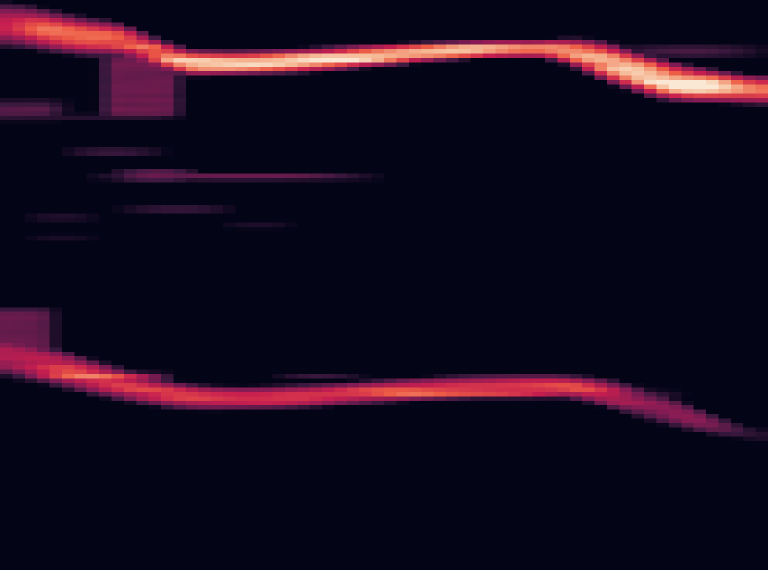
This background is drawn by a WebGL 1 fragment shader. Its source:

```glsl
precision highp float;
// A heat map of coarse cells: two glowing ribbons wander across near-black navy,
// with hazy patches and thin streaks at the left. Each cell samples an intensity
// field made of curves, boxes and streaks, then maps it through a colour ramp.

uniform vec2 u_resolution;

const vec2 GRID = vec2(62.0, 128.0);   // columns, rows
const vec2 SPAN = vec2(768.0, 568.0);  // field units across the canvas, y down

vec2 hashGradient(vec2 cell) {
  float angle = 6.2832 * fract(sin(dot(cell, vec2(127.1, 311.7))) * 4375.85);
  return vec2(cos(angle), sin(angle));
}

float gradientNoise(vec2 p) {
  vec2 i = floor(p), f = fract(p);
  vec2 u = f * f * (3.0 - 2.0 * f);
  vec2 e = vec2(1.0, 0.0);
  float a = dot(hashGradient(i), f);
  float b = dot(hashGradient(i + e.xy), f - e.xy);
  float c = dot(hashGradient(i + e.yx), f - e.yx);
  float d = dot(hashGradient(i + e.xx), f - e.xx);
  return mix(mix(a, b, u.x), mix(c, d, u.x), u.y);
}

// Dark navy through plum, crimson and coral to cream
vec3 heatColor(float v) {
  vec3 c = vec3(0.01, 0.015, 0.085);
  c = mix(c, vec3(0.24, 0.10, 0.25), clamp(v / 0.2, 0.0, 1.0));
  c = mix(c, vec3(0.51, 0.11, 0.33), clamp((v - 0.2) / 0.2, 0.0, 1.0));
  c = mix(c, vec3(0.78, 0.12, 0.31), clamp((v - 0.4) / 0.2, 0.0, 1.0));
  c = mix(c, vec3(0.93, 0.36, 0.27), clamp((v - 0.6) / 0.15, 0.0, 1.0));
  c = mix(c, vec3(0.96, 0.72, 0.58), clamp((v - 0.75) / 0.15, 0.0, 1.0));
  return mix(c, vec3(0.98, 0.91, 0.83), clamp((v - 0.9) / 0.1, 0.0, 1.0));
}

// Parabolic falloff from 1 at the centre to 0 at the given half width
float falloff(float distance, float halfWidth) {
  float t = distance / halfWidth;
  return max(1.0 - t * t, 0.0);
}

float streak(vec2 p, vec2 center, vec2 halfSize, float peak) {
  vec2 d = p - center;
  return peak * falloff(d.x, halfSize.x) * falloff(d.y, halfSize.y);
}

// Box with separately softened sides
float haze(vec2 p, vec2 low, vec2 high, vec2 soft) {
  vec2 inside = smoothstep(low - soft, low + soft, p)
              * (1.0 - smoothstep(high - soft, high + soft, p));
  return inside.x * inside.y;
}

float upperRibbon(vec2 p) {
  float x = p.x;
  float center = 25.0 + 13.0 * smoothstep(0.0, 110.0, x)
    + 25.0 * smoothstep(100.0, 200.0, x) - 14.0 * smoothstep(220.0, 520.0, x)
    + 35.0 * smoothstep(540.0, 700.0, x) + 6.0 * smoothstep(680.0, 768.0, x);
  float width = 24.0 - 10.0 * smoothstep(0.0, 250.0, x)
    - 4.0 * smoothstep(300.0, 500.0, x) + 13.0 * smoothstep(530.0, 620.0, x)
    - 7.0 * smoothstep(640.0, 760.0, x);
  float peak = 0.6 + 0.17 * smoothstep(0.0, 50.0, x)
    + 0.17 * smoothstep(130.0, 210.0, x) - 0.08 * smoothstep(440.0, 540.0, x)
    + 0.14 * smoothstep(560.0, 670.0, x) - 0.2 * smoothstep(700.0, 768.0, x);
  return peak * falloff(p.y - center, width);
}

float lowerRibbon(vec2 p) {
  float x = p.x;
  float center = 348.0 + 49.0 * smoothstep(-60.0, 220.0, x)
    - 12.0 * smoothstep(220.0, 520.0, x) + 50.0 * smoothstep(550.0, 790.0, x);
  float width = 22.0 - 9.0 * smoothstep(0.0, 260.0, x)
    + 4.0 * smoothstep(560.0, 630.0, x) - 10.0 * smoothstep(650.0, 768.0, x);
  float peak = 0.55 + 0.13 * smoothstep(0.0, 80.0, x)
    - 0.25 * smoothstep(570.0, 660.0, x) - 0.32 * smoothstep(690.0, 768.0, x);
  return peak * falloff(p.y - center, width);
}

float intensity(vec2 p) {
  float v = max(upperRibbon(p), lowerRibbon(p));
  // Hazy patches below the upper ribbon and above the lower one
  v = max(v, 0.34 * haze(p, vec2(104.0, 55.0), vec2(178.0, 116.0), vec2(14.0, 5.0)));
  v = max(v, 0.28 * haze(p, vec2(-40.0, 102.0), vec2(60.0, 117.0), vec2(20.0, 8.0)));
  v = max(v, 0.20 * haze(p, vec2(-20.0, 114.0), vec2(170.0, 118.0), vec2(15.0, 2.0)));
  v = max(v, 0.32 * haze(p, vec2(-40.0, 308.0), vec2(52.0, 360.0), vec2(14.0, 4.0)));
  // Bright lines along the lower ribbon, faint side branches
  v = max(v, streak(p, vec2(430.0, 392.7), vec2(260.0, 5.0), 0.72));
  v = max(v, streak(p, vec2(92.0, 375.0), vec2(85.0, 5.0), 0.78));
  v = max(v, streak(p, vec2(320.0, 375.0), vec2(50.0, 4.0), 0.20));
  v = max(v, streak(p, vec2(690.0, 51.0), vec2(85.0, 7.0), 0.24));
  // Thin streaks between the ribbons
  v = max(v, streak(p, vec2(115.0, 151.5), vec2(56.0, 6.0), 0.20));
  v = max(v, streak(p, vec2(155.0, 175.3), vec2(50.0, 8.0), 0.34));
  v = max(v, streak(p, vec2(235.0, 175.8), vec2(155.0, 5.0), 0.34));
  v = max(v, streak(p, vec2(176.0, 209.0), vec2(64.0, 6.0), 0.18));
  for (int i = 0; i < 3; i++) {
    float k = float(i), side = mod(k, 2.0) * 2.0 - 1.0;
    vec2 center = vec2(160.0 + 98.0 * side, 217.0 + 5.0 * k + 2.5 * k * k);
    v = max(v, streak(p, center, vec2(40.0, 4.5), 0.12 - 0.02 * k));
  }
  // Row-wise grain, stretched along x
  return v * (1.0 + 0.22 * gradientNoise(vec2(p.x / 90.0, p.y / 7.0)));
}

void main() {
  // Four samples per pixel smooth the cell edges
  vec3 color = vec3(0.0);
  for (int i = 0; i < 4; i++) {
    vec2 offset = vec2(mod(float(i), 2.0), floor(float(i) / 2.0)) * 0.5 - 0.25;
    vec2 uv = (gl_FragCoord.xy + offset) / u_resolution;
    uv.y = 1.0 - uv.y;
    vec2 cellCenter = (floor(uv * GRID) + 0.5) / GRID;
    color += heatColor(intensity(cellCenter * SPAN));
  }
  gl_FragColor = vec4(color / 4.0, 1.0);
}
```
